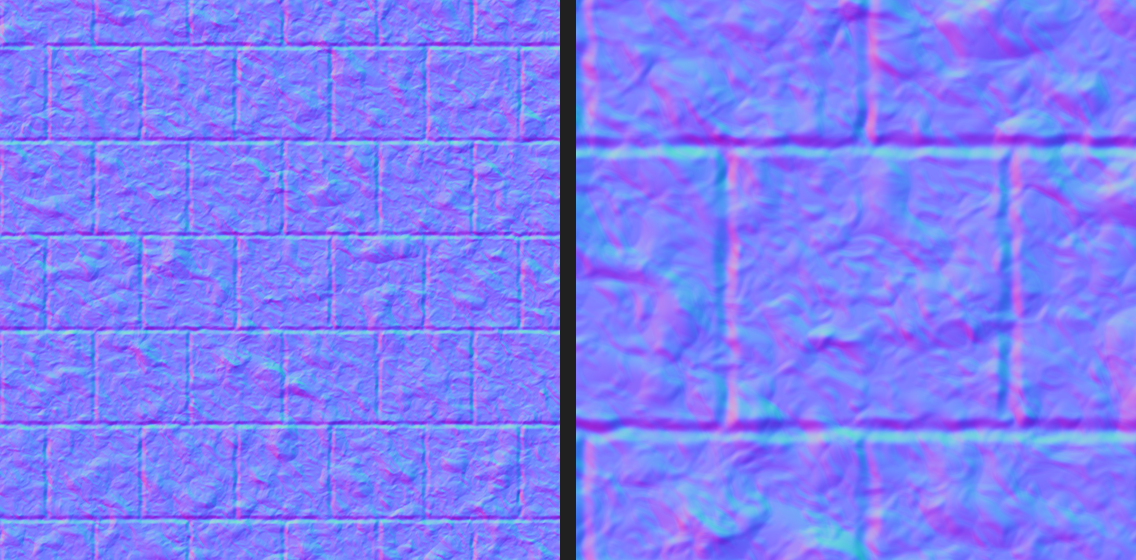
Left: the whole. Right: its middle third, enlarged.
Reproduce this texture map procedurally as a Shadertoy shader.

```glsl
// Tangent-space normal map of a rough-hewn stone block wall in running bond.

vec2 hash22(vec2 p) {
    vec3 q = fract(p.xyx * vec3(0.1031, 0.1030, 0.0973));
    q += dot(q, q.yzx + 33.33);
    return fract((q.xx + q.yz) * q.zy);
}

float cornerRamp(vec2 cell, vec2 corner, vec2 f) {
    return dot(hash22(cell + corner) * 2.0 - 1.0, f - corner);
}

float gradientNoise(vec2 p) {
    vec2 cell = floor(p), f = p - cell;
    vec2 w = f * f * f * (f * (f * 6.0 - 15.0) + 10.0);
    float low = mix(cornerRamp(cell, vec2(0, 0), f), cornerRamp(cell, vec2(1, 0), f), w.x);
    float high = mix(cornerRamp(cell, vec2(0, 1), f), cornerRamp(cell, vec2(1, 1), f), w.x);
    return mix(low, high, w.y);
}

// Chiselled stone: lumpy octaves, partly folded into creases.
float stoneHeight(vec2 p) {
    // Stretch the grain slightly along a falling diagonal.
    vec2 q = vec2(dot(p, vec2(0.78, -0.42)), dot(p, vec2(0.48, 0.98))) + 40.0;
    q += 0.05 * vec2(gradientNoise(q * 5.1 + 7.3), gradientNoise(q * 5.1 + 51.7));
    float height = 0.0, frequency = 3.0, strength = 0.21;
    float roughness = 1.0 + 0.5 * gradientNoise(q * 1.9 + 19.0);
    for (int i = 0; i < 4; i++) {
        float n = gradientNoise(q * frequency + float(i) * 17.3);
        height += strength * roughness / frequency * (0.58 * n + 0.7 * abs(n));
        frequency *= 1.93;
        strength *= 0.98;
        q = mat2(0.8, 0.6, -0.6, 0.8) * q;
    }
    return height;
}

// Narrow, chipped mortar grooves; alternate courses shift by half a block.
float jointHeight(vec2 p) {
    vec2 wobble = vec2(gradientNoise(p * 9.0 + 63.0), gradientNoise(p * 9.0 + 91.0));
    p += vec2(0.03, 0.018) * wobble;
    float shift = 0.5 * mod(floor(p.y), 2.0);
    vec2 edge = abs(fract(vec2(p.x + shift, p.y) + 0.5) - 0.5);
    vec2 face = smoothstep(0.0, 0.046, edge);
    vec2 wear = 1.0 + vec2(1.7, 1.2) * vec2(gradientNoise(p * 6.0 + 28.0),
                                            gradientNoise(p * 6.0 + 77.0));
    return -0.021 * wear.y * (1.0 - face.y) - 0.017 * wear.x * (1.0 - face.x) * face.y;
}

float wallHeight(vec2 p) {
    return stoneHeight(p) + jointHeight(p);
}

void mainImage(out vec4 fragColor, in vec2 fragCoord) {
    // One unit is one block; just under six fit each way.
    vec2 p = fragCoord / iResolution.xy * 5.917 + vec2(0.0, 0.572);

    // Slope by central differences.
    vec2 e = vec2(0.0105, 0.0);
    vec2 slope = vec2(wallHeight(p + e.xy) - wallHeight(p - e.xy),
                      wallHeight(p + e.yx) - wallHeight(p - e.yx)) / (2.0 * e.x);

    // Red rises toward the right, green faces up.
    vec3 normal = normalize(vec3(slope.x, -slope.y, 1.0));
    fragColor = vec4(0.5 + 0.5 * normal, 1.0);
}
```
